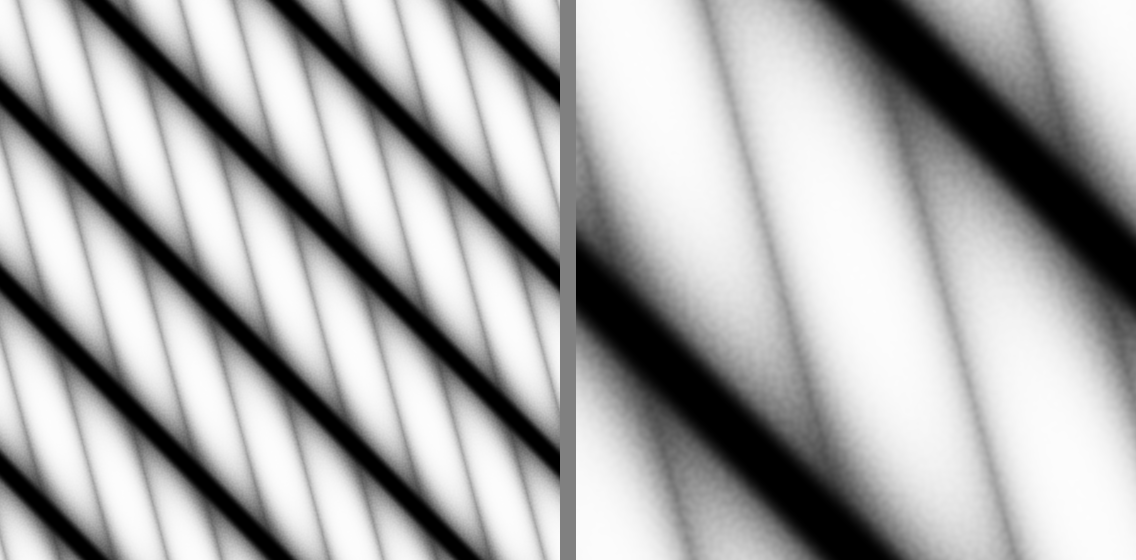
Left, the full canvas; right, a detail of the centre.
A Shadertoy shader for this pattern:

```glsl
// Soft black diagonal bands crossed by steeper, thin grey stripes.
// Two sine ridges feed an exponential exposure curve, which leaves
// bright lens shapes between the lines; fine grain roughens the greys.

#define BAND_WAVE    vec2(3.0, 3.0)     // bands across and down
#define BAND_PHASE   0.51
#define BAND_CORE    0.03               // solid half width, in periods
#define BAND_EDGE    0.10               // end of the soft edge, in periods
#define STRIPE_WAVE  vec2(10.4, 2.787)  // stripes across and down
#define STRIPE_PHASE 0.12
#define STRIPE_SOFT  0.04               // rounding of the stripe crease
#define LENS_GAIN    3.6                // brightness between stripes
#define GRAIN_SCALE  230.0
#define GRAIN_AMOUNT 0.20

const float PI = 3.14159265;

vec2 hashGradient(vec2 cell) {
    vec3 p = fract(cell.xyx * vec3(0.1031, 0.1030, 0.0973));
    p += dot(p, p.yzx + 33.33);
    float angle = 2.0 * PI * fract((p.x + p.y) * p.z);
    return vec2(cos(angle), sin(angle));
}

float gradientNoise(vec2 p) {
    vec2 cell = floor(p);
    vec2 f = p - cell;
    vec2 w = f * f * f * (f * (f * 6.0 - 15.0) + 10.0);
    vec2 e = vec2(1.0, 0.0);
    float a = dot(hashGradient(cell), f);
    float b = dot(hashGradient(cell + e.xy), f - e.xy);
    float c = dot(hashGradient(cell + e.yx), f - e.yx);
    float d = dot(hashGradient(cell + e.xx), f - e.xx);
    return mix(mix(a, b, w.x), mix(c, d, w.x), w.y);
}

// Zero on each whole phase, one halfway between; the crease is rounded.
float ridge(float phase, float softness) {
    float s = sin(PI * phase);
    return sqrt(s * s + softness * softness);
}

void mainImage(out vec4 fragColor, in vec2 fragCoord) {
    vec2 uv = fragCoord / iResolution.xy;

    // Dark bands
    float bandPhase = dot(uv, BAND_WAVE) - BAND_PHASE;
    float bandDistance = abs(fract(bandPhase + 0.5) - 0.5);
    float bandMask = smoothstep(BAND_CORE, BAND_EDGE, bandDistance);
    float bandLight = ridge(bandPhase, 0.0);

    // Thin stripes, deeper and wider near the bands
    float stripeLight = ridge(dot(uv, STRIPE_WAVE) - STRIPE_PHASE, STRIPE_SOFT);
    float exposure = bandLight + LENS_GAIN * bandLight * bandLight * stripeLight;
    float tone = bandMask * (1.0 - exp(-exposure));

    // Grain, strongest in the middle greys
    float grain = gradientNoise(uv * GRAIN_SCALE);
    tone += GRAIN_AMOUNT * grain * tone * (1.0 - tone);

    fragColor = vec4(vec3(clamp(tone, 0.0, 1.0)), 1.0);
}
```
